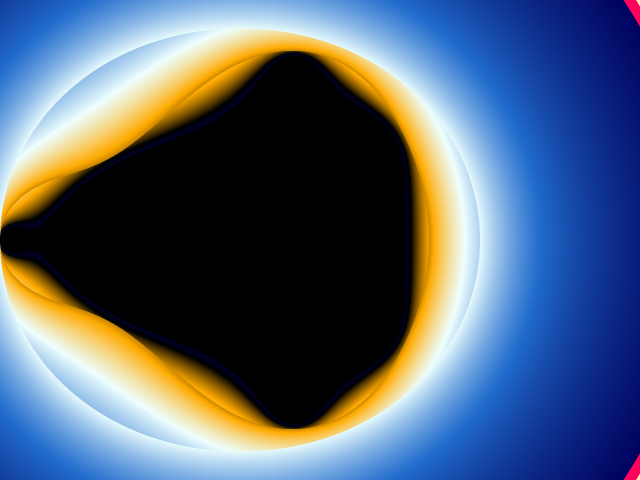
This background is drawn by a WebGL 1 fragment shader. Its source:

```glsl
precision highp float;
// Escape-time contours of z -> z*z + c, stopped after a few steps, so the
// bounded set is a broad black blob ringed by orange, white and blue bands.
// A fractional escape level is mapped to evenly spaced colour stops.

uniform vec2 u_resolution;

const int LAST_STEP = 4;
const int SAMPLES = 3;            // per axis, for edge smoothing
const float VIEW_HEIGHT = 3.0;    // height of the visible complex plane
const float FIRST_STOP = 0.425;   // escape level of the first colour
const float STOP_SPACING = 0.8;
const float CORNER_LEVEL = 0.393; // below this the outermost tint begins

const vec3 NAVY = vec3(0.0, 0.01, 0.37);
const vec3 BLUE = vec3(0.125, 0.42, 0.80);
const vec3 WHITE = vec3(0.93, 1.0, 1.0);
const vec3 ORANGE = vec3(1.0, 0.667, 0.0);
const vec3 BLACK = vec3(0.0);
const vec3 CRIMSON = vec3(1.0, 0.0, 0.36);
const vec3 CREAM = vec3(1.0, 0.88, 0.72);

vec2 complexSquare(vec2 z) {
  return vec2(z.x * z.x - z.y * z.y, 2.0 * z.x * z.y);
}

// Fractional step at which the orbit of c leaves radius 2; -1 if it stays.
float escapeLevel(vec2 c) {
  vec2 z = c;
  for (int i = 2; i <= LAST_STEP; i++) {
    z = complexSquare(z) + c;
    if (dot(z, z) > 4.0) return float(i) - log2(log2(length(z)));
  }
  return -1.0;
}

// Blend towards the next colour as t passes from start to start + 1.
vec3 addStop(vec3 base, vec3 next, float t, float start) {
  return mix(base, next, clamp(t - start, 0.0, 1.0));
}

vec3 levelColor(float level) {
  if (level < 0.0) return BLACK;
  if (level < CORNER_LEVEL) return CREAM;
  if (level < FIRST_STOP) return CRIMSON;
  float t = (level - FIRST_STOP) / STOP_SPACING;
  vec3 color = addStop(NAVY, BLUE, t, 0.0);
  color = addStop(color, WHITE, t, 1.0);
  color = addStop(color, ORANGE, t, 2.0);
  color = addStop(color, BLACK, t, 3.0);
  return addStop(color, NAVY, t, 4.0);
}

vec2 planePoint(vec2 fragment, vec2 resolution) {
  return VIEW_HEIGHT * (fragment - 0.5 * resolution) / resolution.y;
}

void main() {
  // Average a small grid of samples inside each pixel.
  vec3 total = vec3(0.0);
  for (int j = 0; j < SAMPLES; j++) {
    for (int i = 0; i < SAMPLES; i++) {
      vec2 offset = (vec2(float(i), float(j)) + 0.5) / float(SAMPLES) - 0.5;
      vec2 c = planePoint(gl_FragCoord.xy + offset, u_resolution);
      total += levelColor(escapeLevel(c));
    }
  }
  gl_FragColor = vec4(total / float(SAMPLES * SAMPLES), 1.0);
}
```
